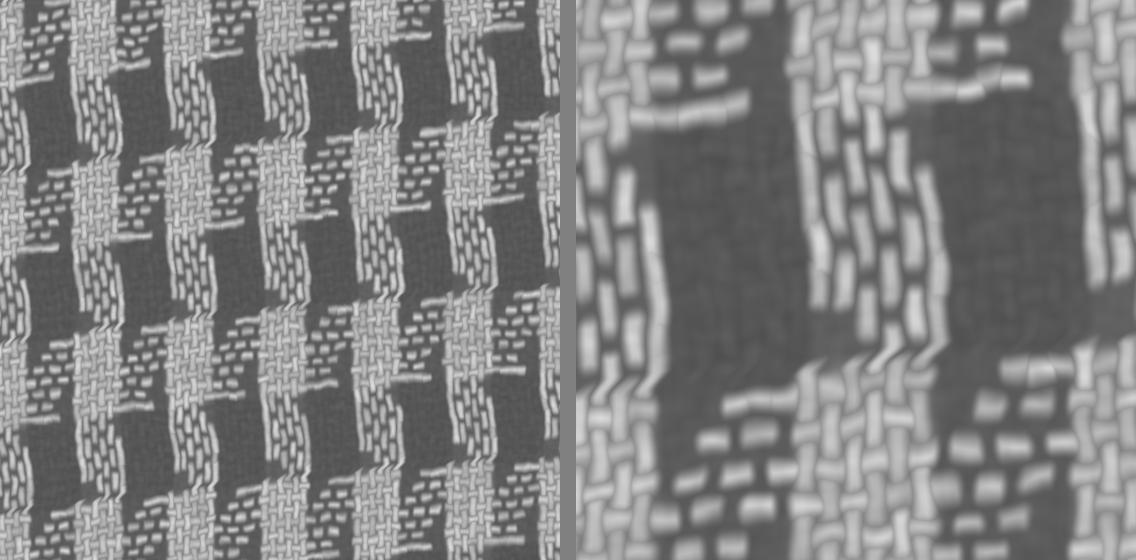
Left: the whole. Right: its middle third, enlarged.
Write a WebGL 1 fragment shader that draws this texture.

```glsl
precision highp float;
// Grey woven check: light and dark bands of warp and weft in a plain weave.
// Each crossing is a soft rounded dash of the upper thread; border threads
// float and two corners are hidden, so the mixed checks become leaning ovals.

uniform vec2 u_resolution;

float hash(vec2 p) {
  p = fract(p * vec2(0.1031, 0.1137));
  p += dot(p, p.yx + 33.33);
  return fract((p.x + p.y) * p.x * 17.31);
}

vec2 gradient(vec2 p) {
  float a = 6.2832 * hash(p + 40.0);
  return vec2(cos(a), sin(a));
}

float gradientNoise(vec2 p) {
  vec2 i = floor(p), f = p - i;
  vec2 w = f * f * f * (f * (f * 6.0 - 15.0) + 10.0);
  vec2 e = vec2(1.0, 0.0);
  float low = mix(dot(gradient(i), f), dot(gradient(i + e), f - e), w.x);
  float high = mix(dot(gradient(i + e.yx), f - e.yx),
                   dot(gradient(i + 1.0), f - 1.0), w.x);
  return mix(low, high, w.y);
}

float roundedBox(vec2 p, vec2 halfSize, float radius) {
  vec2 q = abs(p) - halfSize + radius;
  return length(max(q, 0.0)) + min(max(q.x, q.y), 0.0) - radius;
}

// 1 over the first half of every period, with soft borders
float band(float t, float period) {
  float d = abs(mod(t + period * 0.25, period) - period * 0.5) - period * 0.25;
  return 1.0 - smoothstep(-0.5, 0.5, d);
}

// Canvas position (y downward) to thread counts: 12 warps and 14 wefts a repeat
vec2 threadSpace(vec2 st) {
  float drift = 0.013 * st.y * (1.0 - st.x);
  float rowTop = 0.3125 - 0.15 * st.x + 0.046 * st.x * st.x;
  vec2 p = vec2((st.x - 0.124 - drift) * 12.0 / 0.1675,
                (st.y - rowTop) * 14.0 / 0.3047);
  // columns lean to the right along each dark row
  float row = mod(p.y, 14.0);
  p.x -= 0.7 * smoothstep(7.0, 12.0, row) * (1.0 - smoothstep(13.4, 14.0, row));
  // uneven tension
  p += 0.3 * vec2(gradientNoise(st * 13.0), gradientNoise(st * 13.0 + 50.0));
  p += 0.25 * vec2(gradientNoise(st * 40.0 + 9.0), gradientNoise(st * 40.0 + 70.0));
  return p;
}

// Whether the warp lies on top; id is the thread index within the repeat
bool warpOnTop(vec2 id) {
  bool lightWarp = id.x < 6.0, lightWeft = id.y < 7.0;
  vec2 c = mod(id, vec2(6.0, 7.0));
  if (lightWarp && !lightWeft) {
    if (c.x < 0.5) return c.y < 4.5;
    if (c.x > 4.5) return c.y > 1.5;
    if (c.x - c.y > 3.5 || c.y - c.x > 4.5) return false;
  }
  if (!lightWarp && lightWeft) {
    if (c.y < 0.5) return c.x < 2.5;
    if (c.y > 5.5) return c.x > 3.5;
    if (c.x + c.y < 1.5 || c.x + c.y > 8.5) return true;
  }
  return mod(id.x + id.y, 2.0) < 0.5;
}

void main() {
  vec2 st = gl_FragCoord.xy / u_resolution;
  st.y = 1.0 - st.y;
  vec2 p = threadSpace(st);

  // gaps between the threads
  float warpLight = band(p.x, 12.0), weftLight = band(p.y, 14.0);
  float gap = 0.325 + 0.05 * warpLight + 0.03 * weftLight + 0.07 * warpLight * weftLight;
  float shade = gap;

  // upper threads at this crossing and its neighbours
  for (int j = -1; j <= 1; j++) {
    for (int i = -1; i <= 1; i++) {
      vec2 cell = floor(p) + vec2(float(i), float(j));
      vec2 id = floor(mod(cell + 0.5, vec2(12.0, 14.0)));
      bool warp = warpOnTop(id);
      bool light = warp ? id.x < 6.0 : id.y < 7.0;
      float vary = hash(cell + 200.0) - 0.5;
      vec2 halfSize = warp ? vec2(0.38, 0.76) : vec2(0.7, 0.28);
      vec2 q = p - cell - 0.5 - 0.14 * vary;
      float cover = 1.0 - smoothstep(-0.32, 0.26, roundedBox(q, halfSize, 0.27));
      float tone = light ? 0.74 + 0.13 * vary : 0.34 + 0.02 * vary;
      // each dash is brightest on its crown
      tone *= 1.03 - 0.1 * dot(q, q);
      shade = max(shade, mix(gap, tone, cover));
    }
  }

  // soft fibres and mottling
  float fibre = gradientNoise(st * vec2(150.0, 60.0))
              + gradientNoise(st * vec2(60.0, 150.0) + 30.0);
  float mottle = gradientNoise(st * 85.0 + 15.0);
  shade += shade * (0.04 * fibre + 0.07 * mottle);

  gl_FragColor = vec4(vec3(shade), 1.0);
}
```
